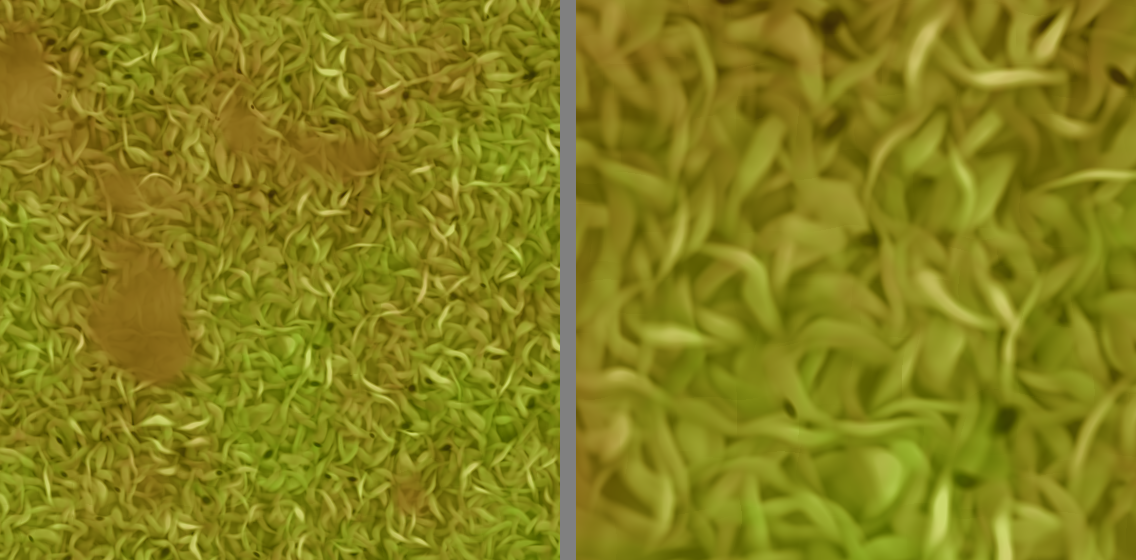
Left, the full canvas; right, a detail of the centre.
Give the GLSL for this texture, as a Shadertoy shader.

```glsl
vec2 hash2(vec2 p) {
    vec3 q = fract(p.xyx * vec3(0.1031, 0.1030, 0.0973));
    q += dot(q, q.yzx + 33.33);
    return fract((q.xx + q.yz) * q.zy);
}

float cornerSlope(vec2 cell, vec2 corner, vec2 f) {
    return dot(hash2(cell + corner) * 2.0 - 1.0, f - corner);
}

float gradientNoise(vec2 p) {
    vec2 cell = floor(p), f = fract(p);
    vec2 u = f * f * f * (f * (f * 6.0 - 15.0) + 10.0);
    vec2 e = vec2(0.0, 1.0);
    return mix(
        mix(cornerSlope(cell, e.xx, f), cornerSlope(cell, e.yx, f), u.x),
        mix(cornerSlope(cell, e.xy, f), cornerSlope(cell, e.yy, f), u.x), u.y);
}

float layeredNoise(vec2 p) {
    return gradientNoise(p) + 0.5 * gradientNoise(p * 2.1 + 17.3);
}

vec2 rotate(vec2 p, float angle) {
    float c = cos(angle), s = sin(angle);
    return vec2(c * p.x + s * p.y, c * p.y - s * p.x);
}

// Tone runs from dark hollow to pale tip, warmth from green to ochre
vec3 mossColour(float tone, float warmth) {
    vec3 hollow = vec3(0.17, 0.14, 0.01);
    vec3 shade = vec3(0.38, 0.35, 0.01);
    vec3 body = vec3(0.53, 0.488, 0.09);
    vec3 lit = vec3(0.64, 0.618, 0.20);
    vec3 tip = vec3(0.82, 0.79, 0.43);
    float t = clamp(tone, 0.0, 1.0) * 4.0;
    vec3 colour = mix(hollow, shade, clamp(t, 0.0, 1.0));
    colour = mix(colour, body, clamp(t - 1.0, 0.0, 1.0));
    colour = mix(colour, lit, clamp(t - 2.0, 0.0, 1.0));
    colour = mix(colour, tip, clamp(t - 3.0, 0.0, 1.0));
    return colour + (warmth - 0.5) * vec3(0.06, -0.14, 0.03);
}

// Paints one bent, tapered leaf per cell; surface holds tone and warmth
vec2 paintLeaves(vec2 surface, vec2 p, float cells, float seed, float flow,
                 float share, vec2 size, float tone, float spread) {
    vec2 g = p * cells, base = floor(g);
    float soft = 0.0032 * cells;
    for (int y = -1; y <= 1; y++)
    for (int x = -1; x <= 1; x++) {
        vec2 cell = base + vec2(x, y);
        vec2 place = hash2(cell + seed);
        vec2 look = hash2(cell + seed + 71.7);
        vec2 form = hash2(cell + seed + 139.1);
        float present = step(form.y, share);

        vec2 q = rotate(g - cell - place, flow + 2.6 * (look.x - 0.5));
        q.y += (form.x - 0.5) * 0.9 * q.x * q.x;
        vec2 extent = size * mix(vec2(0.6), vec2(1.25), hash2(cell + seed + 211.9));
        float d = (length(q / extent) - 1.0) * extent.y;

        float halo = present * smoothstep(4.0 * soft, 0.0, d);
        float cover = present * smoothstep(soft, -soft, d);
        float side = clamp(q.y / extent.y, -1.0, 1.0);
        float leafTone = tone + spread * (look.y - 0.5) + 0.09 * side;
        surface.x *= 1.0 - 0.10 * halo;
        surface.x = mix(surface.x, leafTone, cover);
        surface.y += 0.22 * (place.x - 0.5) * cover;
    }
    return surface;
}

// Scatters small soft hollows between the leaves
float hollows(vec2 p, float cells, float share) {
    vec2 g = p * cells, base = floor(g);
    float depth = 0.0;
    for (int y = -1; y <= 1; y++)
    for (int x = -1; x <= 1; x++) {
        vec2 cell = base + vec2(x, y);
        vec2 look = hash2(cell + 307.3);
        vec2 q = rotate(g - cell - hash2(cell + 401.9), -1.0 + 2.0 * look.x);
        float radius = mix(0.13, 0.30, look.x);
        float d = length(q * vec2(0.75, 1.2));
        depth = max(depth, step(look.y, share) * smoothstep(radius, radius * 0.25, d));
    }
    return depth;
}

void mainImage(out vec4 fragColor, in vec2 fragCoord) {
    vec2 p = fragCoord / iResolution.y;
    vec2 wobble = vec2(gradientNoise(p * 27.0), gradientNoise(p * 27.0 + 51.0));
    vec2 warped = p + 0.011 * wobble;

    // Broad drift of hue, brightness and growth direction
    float drift = layeredNoise(p * 4.2 + 8.4);
    float warmth = 0.46 + 0.75 * drift + 0.32 * (p.y - p.x);
    float glow = 0.14 * layeredNoise(p * 7.0 + 31.0);
    float flow = -0.95 + 1.5 * gradientNoise(p * 3.0 + 63.0);

    // Leaf layers from the bed upward
    vec2 surface = vec2(0.42 + 0.2 * gradientNoise(p * 38.0), warmth);
    for (int i = 0; i < 5; i++) {
        float layer = float(i);
        surface = paintLeaves(surface, warped, 21.0 + 2.3 * layer, 19.0 * layer,
                              flow, 0.85, vec2(0.70, 0.19), 0.61 + 0.015 * layer, 0.32);
    }
    surface.x = mix(surface.x, 0.08, 0.85 * hollows(warped, 22.0, 0.17));
    surface = paintLeaves(surface, warped, 25.0, 523.0, flow, 0.20,
                          vec2(0.62, 0.12), 0.90, 0.22);
    surface.x += glow + 0.07 * gradientNoise(p * 75.0);

    // Smooth, out of focus ochre patches
    float patchField = drift + 0.25 * (0.5 - p.x);
    float blur = 0.88 * smoothstep(0.20, 0.42, patchField);
    vec2 softPatch = vec2(0.50 + glow + 0.10 * gradientNoise(p * 14.0), 0.88);
    surface = mix(surface, softPatch, blur);

    vec3 colour = mossColour(surface.x, clamp(surface.y, -0.15, 1.15));
    fragColor = vec4(clamp(colour, 0.0, 1.0), 1.0);
}
```
